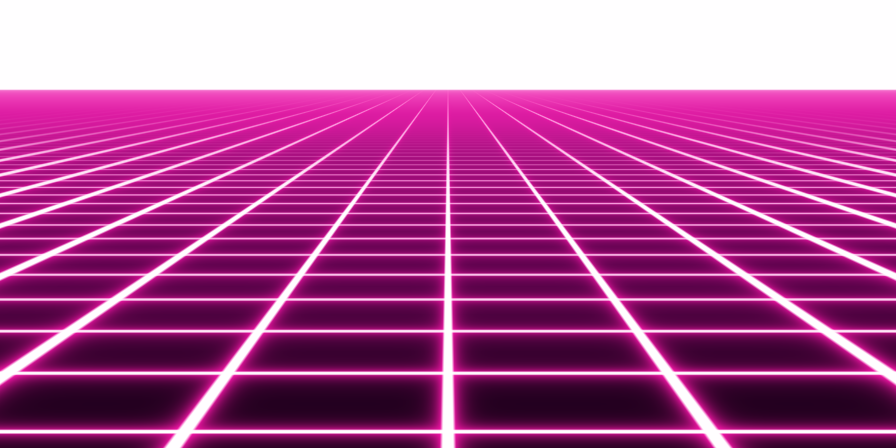
This background is drawn by a WebGL 2 fragment shader. Its source:

```glsl
#version 300 es
precision highp float;
// A neon magenta grid floor running to a horizon under a white sky.
// Rows and columns come from a perspective divide below a vanishing point;
// each line is a thin bright core with a soft glow over a depth gradient.
uniform vec2 u_resolution;
out vec4 outColor;

// Layout, in units of the canvas height
const float HORIZON = 0.7995;
const float VANISH_Y = 0.836;
const float COLUMN_SLOPE = 0.735;
const float ROW_STEP = 0.2438;
const float ROW_PHASE = 0.13;

// Line widths and glow sizes, scaled by depth
const float COLUMN_WIDTH = 0.0185;
const float COLUMN_GLOW = 0.026;
const float ROW_WIDTH = 0.0052;
const float ROW_GLOW = 0.016;

const vec3 SKY = vec3(1.0, 0.995, 1.0);
const vec3 HAZE = vec3(0.94, 0.26, 0.73);
const vec3 FLOOR_FAR = vec3(0.87, 0.11, 0.64);
const vec3 FLOOR_MID = vec3(0.61, 0.05, 0.47);
const vec3 FLOOR_NEAR = vec3(0.38, 0.01, 0.31);
const vec3 FLOOR_DARK = vec3(0.12, 0.0, 0.11);
const vec3 NEON = vec3(1.0, 0.08, 0.68);
const vec3 PINK = vec3(0.97, 0.56, 0.85);

// Floor gradient by distance below the horizon
vec3 floorColor(float drop) {
    vec3 c = mix(HAZE, FLOOR_FAR, smoothstep(0.0, 0.06, drop));
    c = mix(c, FLOOR_MID, smoothstep(0.04, 0.18, drop));
    c = mix(c, FLOOR_NEAR, smoothstep(0.14, 0.40, drop));
    return mix(c, FLOOR_DARK, smoothstep(0.34, 0.76, drop));
}

// Antialiased stripe that dims once it is thinner than a pixel
float stripe(float dist, float halfWidth, float pixel) {
    float w = max(halfWidth, 0.5 * pixel);
    float soft = 0.7 * pixel + 0.2 * halfWidth;
    float cover = 1.0 - smoothstep(w - soft, w + soft, dist);
    return cover * min(1.0, halfWidth / (0.5 * pixel));
}

float glow(float dist, float halfWidth, float size) {
    return exp(-max(dist - halfWidth, 0.0) / size);
}

void main() {
    float pixel = 1.0 / u_resolution.y;
    vec2 p = gl_FragCoord.xy * pixel;
    float x = p.x - 0.5 * u_resolution.x * pixel;
    float depth = max(VANISH_Y - p.y, 0.02);
    float drop = max(HORIZON - p.y, 0.0);
    vec3 color = floorColor(drop);

    // Columns: perpendicular distance to the nearest converging line
    float slope = round(x / (depth * COLUMN_SLOPE)) * COLUMN_SLOPE;
    float tilt = inversesqrt(1.0 + slope * slope);
    float columnDist = abs(x - slope * depth) * tilt;
    float columnGap = COLUMN_SLOPE * depth * tilt;
    float columnFade = smoothstep(0.004, 0.03, columnGap);
    float columnHalf = COLUMN_WIDTH * pow(depth, 1.15);
    float columnCore = stripe(columnDist, columnHalf, pixel) * columnFade;
    float columnGlow = glow(columnDist, columnHalf, COLUMN_GLOW * depth) * columnFade;

    // Rows: evenly spaced in reciprocal depth
    float row = max(round(1.0 / (depth * ROW_STEP) - ROW_PHASE), 1.0);
    float rowDist = abs(depth - 1.0 / ((row + ROW_PHASE) * ROW_STEP));
    float rowGap = ROW_STEP * depth * depth;
    float rowFade = smoothstep(0.003, 0.016, rowGap);
    float rowHalf = ROW_WIDTH * depth;
    float rowCore = stripe(rowDist, rowHalf, pixel) * rowFade;
    float rowGlow = glow(rowDist, rowHalf, ROW_GLOW * depth) * rowFade;

    // Neon halos, then the bright cores
    float nearness = smoothstep(0.15, 0.75, depth);
    color = mix(color, NEON, 0.9 * columnGlow * mix(0.55, 1.0, nearness));
    color = mix(color, NEON, rowGlow * mix(0.2, 0.75, nearness));
    color = mix(color, mix(PINK, SKY, nearness), rowCore);
    color = mix(color, mix(PINK, SKY, smoothstep(0.04, 0.3, depth)), columnCore);

    // Bright rim under the horizon, then the sky
    color = mix(color, PINK, 0.75 * exp(-drop / 0.006));
    float sky = smoothstep(HORIZON - pixel, HORIZON + pixel, p.y);
    outColor = vec4(mix(color, SKY, sky), 1.0);
}
```
